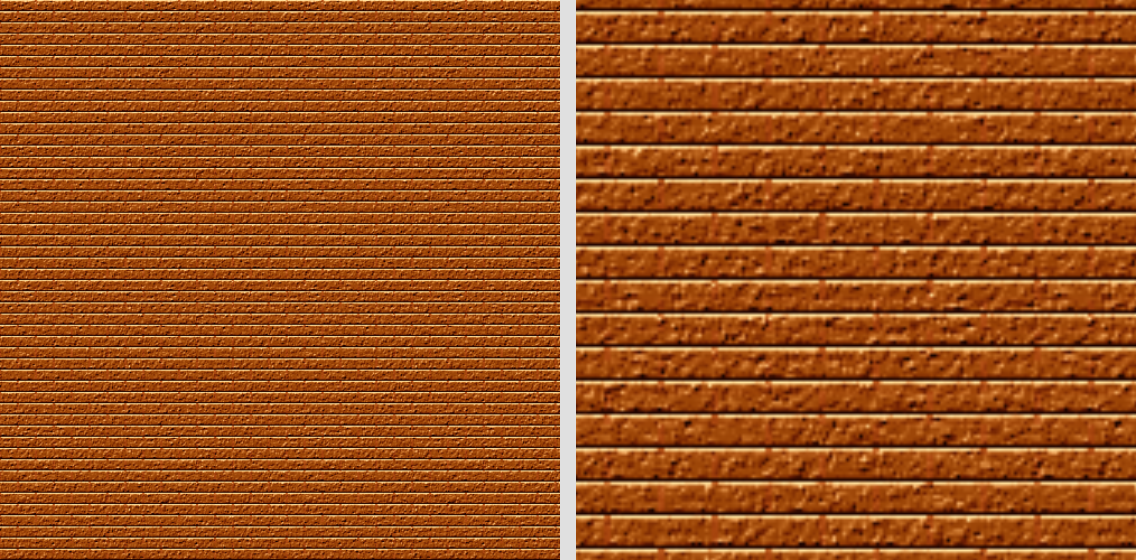
Left: the whole. Right: its middle third, enlarged.
Give the GLSL for this texture, as a three.js fragment shader.

```glsl
varying vec2 vUv;

#define ROWS 50.0
#define ROW_HEIGHT 10.0
#define TILE 128.0
#define BRICK_WIDTH 32.0
#define COURSES 14.0
#define GRAIN_GAIN 1.2
#define FLAT_ZONE 0.045
#define HIGHLIGHT_TONE 0.97
#define SHADOW_TONE 0.02
#define BEVEL_LIGHT 0.1
#define BEVEL_DARK 0.1

const vec3 BLACK_BROWN = vec3(0.10, 0.01, 0.0);
const vec3 DARK_RUST = vec3(0.42, 0.11, 0.01);
const vec3 BASE_BROWN = vec3(0.60, 0.26, 0.02);
const vec3 TAN = vec3(0.75, 0.41, 0.13);
const vec3 PALE_TAN = vec3(0.92, 0.62, 0.34);
const vec3 CREAM = vec3(1.0, 0.88, 0.61);
const vec3 RED_CLAY = vec3(0.70, 0.27, 0.08);

float hash(vec2 p) {
  vec3 q = fract(vec3(p.xyx) * 0.1031);
  q += dot(q, q.yzx + 33.33);
  return fract((q.x + q.y) * q.z);
}

// Value noise that wraps after the given number of cells
float noise(vec2 p, float period) {
  vec2 cell = floor(p);
  vec2 f = fract(p);
  f = f * f * (3.0 - 2.0 * f);
  vec2 a = mod(cell, period);
  vec2 b = mod(cell + 1.0, period);
  return mix(mix(hash(a), hash(vec2(b.x, a.y)), f.x),
             mix(hash(vec2(a.x, b.y)), hash(b), f.x), f.y);
}

// Distance to the staggered joints: x across, y to the bed joint
vec2 jointDistance(vec2 p) {
  float courseHeight = TILE / COURSES;
  float course = floor(p.y / courseHeight);
  float x = p.x + mod(course, 2.0) * BRICK_WIDTH * 0.5;
  float across = abs(mod(x + BRICK_WIDTH * 0.5, BRICK_WIDTH) - BRICK_WIDTH * 0.5);
  float bed = mod(p.y, courseHeight);
  return vec2(across, min(bed, courseHeight - bed));
}

// Rough masonry relief
float height(vec2 p) {
  vec2 wobble = vec2(noise(p * 0.25, TILE * 0.25), noise(p * 0.25 + 7.0, TILE * 0.25)) - 0.5;
  vec2 joint = jointDistance(p + wobble * 2.4);
  float groove = smoothstep(0.2, 1.6, min(joint.x, joint.y));
  float grain = 0.5 * noise(p * 0.5, TILE * 0.5) + 0.24 * noise(p, TILE);
  return grain + 0.08 * groove;
}

// Dark to light ramp, one colour per fifth of the tone
vec3 ramp(float tone) {
  float t = clamp(tone, 0.0, 1.0) * 5.0;
  vec3 c = mix(BLACK_BROWN, DARK_RUST, clamp(t, 0.0, 1.0));
  c = mix(c, BASE_BROWN, clamp(t - 1.0, 0.0, 1.0));
  c = mix(c, TAN, clamp(t - 2.0, 0.0, 1.0));
  c = mix(c, PALE_TAN, clamp(t - 3.0, 0.0, 1.0));
  return mix(c, CREAM, clamp(t - 4.0, 0.0, 1.0));
}

// Colour of one grain of the surface, a tenth of a row high
vec3 grainColour(vec2 cell) {
  vec2 p = cell + 0.5;
  float v = mod(p.y, ROW_HEIGHT);

  // Emboss lit from the upper left
  vec2 lightStep = vec2(0.35, 0.6);
  float relief = height(p + lightStep) - height(p - lightStep);
  float patches = noise(p * vec2(0.25, 0.5), TILE * 0.5);
  relief *= GRAIN_GAIN * mix(0.65, 1.15, patches);
  relief = sign(relief) * max(abs(relief) - FLAT_ZONE, 0.0);

  // Bevelled slat body
  float tone = 0.42 + relief;
  tone += BEVEL_LIGHT * (1.0 - step(2.0, v));
  tone -= BEVEL_DARK * step(ROW_HEIGHT - 2.0, v);

  // Lit top edge, worn at the joints, and the shadow gap above it
  vec2 joint = jointDistance(p);
  float mark = 1.0 - smoothstep(0.5, 1.6, joint.x);
  float shine = HIGHLIGHT_TONE + 0.5 * relief - 0.3 * mark;
  tone = mix(tone, shine, 1.0 - step(1.0, v));
  tone = mix(tone, SHADOW_TONE + 0.15 * max(relief, 0.0), step(ROW_HEIGHT - 1.0, v));

  // Reddish clay along the joints
  float bed = 1.0 - smoothstep(0.4, 1.6, joint.y);
  float clay = max(mark, 0.25 * bed) * smoothstep(0.15, 0.4, tone);
  clay *= 1.0 - smoothstep(0.6, 0.85, tone);
  return mix(ramp(tone), RED_CLAY, 0.5 * clay);
}

void main() {
  // Blend the four nearest grains, measured down from the top edge
  float grains = ROWS * ROW_HEIGHT;
  vec2 p = vec2(vUv.x, 1.0 - vUv.y) * grains - 0.5;
  vec2 f = fract(p);
  vec3 colour = vec3(0.0);
  for (int i = 0; i < 4; i++) {
    vec2 corner = vec2(mod(float(i), 2.0), floor(float(i) * 0.5));
    vec2 weight = mix(1.0 - f, f, corner);
    vec2 cell = clamp(floor(p) + corner, 0.0, grains - 1.0);
    colour += weight.x * weight.y * grainColour(cell);
  }
  gl_FragColor = vec4(colour, 1.0);
}
```
